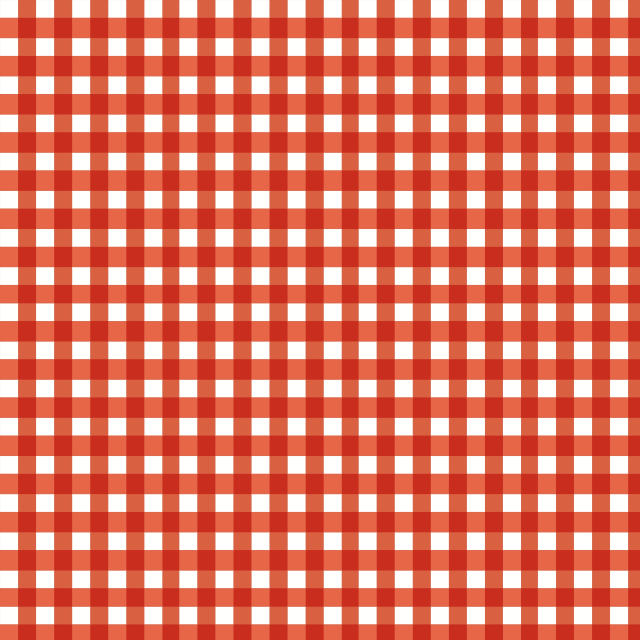
Write a Shadertoy shader that draws this pattern.

```glsl
// Red and white gingham: translucent vertical and horizontal bands over white cloth.
// Bands repeat inside a larger swatch whose last band is trimmed by the swatch edge,
// and the signed distance to each band gives smooth edges and a faint dull rim.

const vec3 CLOTH    = vec3(1.00, 1.00, 0.995);
const vec3 WARP     = vec3(0.85, 0.38, 0.26);  // vertical bands
const vec3 WEFT     = vec3(0.90, 0.40, 0.28);  // horizontal bands
const vec3 CROSSING = vec3(0.79, 0.175, 0.115);
const vec3 RIM      = vec3(0.80, 0.42, 0.32);

// Swatch size, band pitch and white gap, as fractions of the canvas height
const vec3 WARP_SPACING = vec3(0.28014, 0.05638, 0.02832);
const vec3 WEFT_SPACING = vec3(0.47396, 0.05964, 0.02773);

const float EDGE_SOFTNESS = 0.0014;
const float RIM_WIDTH     = 0.0010;

// Signed distance to the nearest band edge, positive inside a band
float bandDistance(float position, vec3 spacing) {
    float swatch = spacing.x, pitch = spacing.y, gap = spacing.z;
    float t = mod(position, swatch);
    float cellStart = floor(t / pitch) * pitch;
    float bandStart = cellStart + gap;
    float bandEnd = min(cellStart + pitch, swatch);
    return t < bandStart ? -min(t - cellStart, bandStart - t)
                         : min(t - bandStart, bandEnd - t);
}

float coverage(float dist, float softness) {
    return smoothstep(-0.5 * softness, 0.5 * softness, dist);
}

// Blend the four weave colours from the two band coverages
vec3 weave(float warp, float weft) {
    return mix(mix(CLOTH, WARP, warp), mix(WEFT, CROSSING, warp), weft);
}

void mainImage(out vec4 fragColor, in vec2 fragCoord) {
    // Swatches are laid from the top left corner
    vec2 uv = vec2(fragCoord.x, iResolution.y - fragCoord.y) / iResolution.y;
    float softness = max(EDGE_SOFTNESS, 1.2 / iResolution.y);

    float warpDist = bandDistance(uv.x, WARP_SPACING);
    float weftDist = bandDistance(uv.y, WEFT_SPACING);
    float warp = coverage(warpDist, softness);
    float weft = coverage(weftDist, softness);
    vec3 color = weave(warp, weft);

    // Dull rim just inside the bands, around each white square
    float squareDist = max(warpDist, weftDist);
    float rim = coverage(squareDist, softness) - coverage(squareDist - RIM_WIDTH, softness);
    float crossing = warp * weft;
    color = mix(color, RIM, 0.6 * rim * (1.0 - crossing));

    fragColor = vec4(color, 1.0);
}
```
